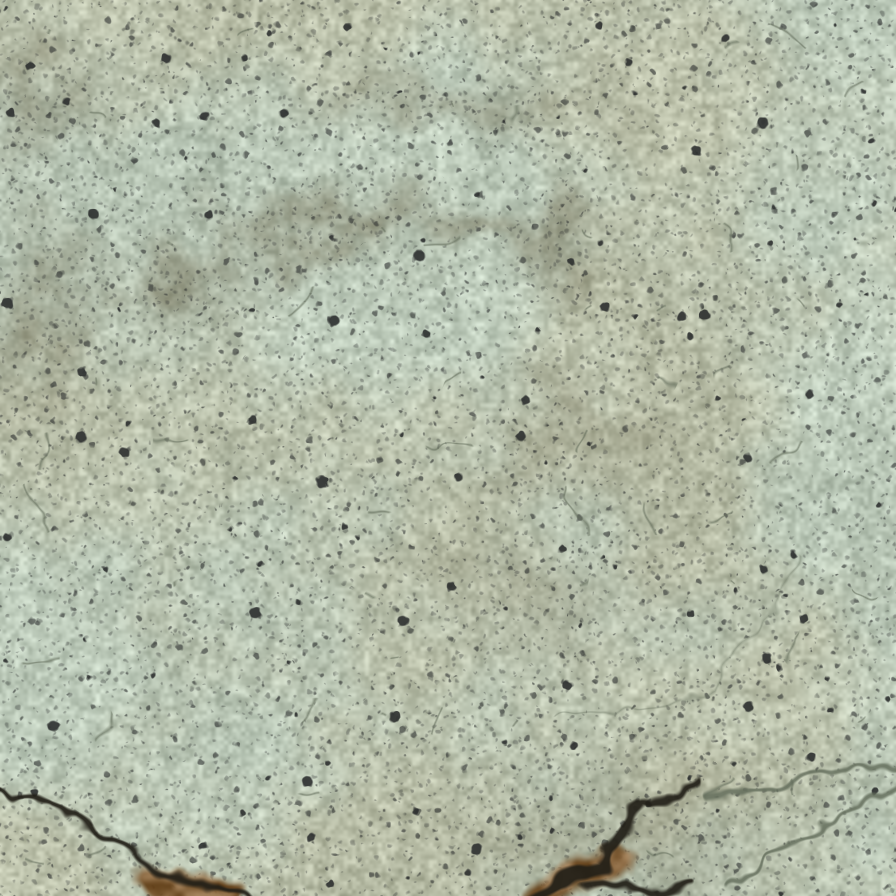
Give the GLSL for this texture, as a three.js fragment shader.

```glsl
// Weathered pale green-grey plaster: grainy noise, scattered dark pits, soft
// brown stains and hairlines, with rusty broken cracks along the lower edge.
// Layers of value noise, jittered cell specks and warped segment distances.
varying vec2 vUv;

const vec3 PLASTER = vec3(0.738, 0.793, 0.728);
const vec3 WARM_PLASTER = vec3(0.735, 0.755, 0.665);
const vec3 STAIN = vec3(0.43, 0.41, 0.31);
const vec3 PIT = vec3(0.17, 0.18, 0.18);
const vec3 CRACK = vec3(0.13, 0.12, 0.09);
const vec3 HAIRLINE = vec3(0.38, 0.42, 0.35);
const vec3 RUST = vec3(0.49, 0.34, 0.18);

float hash(vec2 p) {
  vec3 q = fract(vec3(p.xyx) * 0.1031);
  q += dot(q, q.yzx + 33.33);
  return fract((q.x + q.y) * q.z);
}

vec2 hash2(vec2 p) {
  return vec2(hash(p + 17.3), hash(p + 71.9));
}

float noise(vec2 p) {
  vec2 i = floor(p), f = fract(p);
  f = f * f * (3.0 - 2.0 * f);
  return mix(mix(hash(i), hash(i + vec2(1, 0)), f.x),
             mix(hash(i + vec2(0, 1)), hash(i + vec2(1, 1)), f.x), f.y);
}

float fbm(vec2 p) {
  float sum = 0.0, amp = 0.5;
  for (int i = 0; i < 4; i++) {
    sum += amp * noise(p);
    p = p * 2.03 + 19.7;
    amp *= 0.5;
  }
  return sum / 0.9375;
}

// Coverage of jittered round pits; radii are in canvas units.
float specks(vec2 p, float cells, float share, float rMin, float rMax, float seed) {
  vec2 id = floor(p * cells);
  float cover = 0.0;
  for (int y = -1; y <= 1; y++) {
    for (int x = -1; x <= 1; x++) {
      vec2 c = id + vec2(x, y);
      vec2 d = p - (c + hash2(c + seed)) / cells;
      float size = hash(c + seed + 5.1);
      float r = mix(rMin, rMax, size * size);
      float dot1 = 1.0 - smoothstep(r - 0.0013, r + 0.0013, length(d));
      cover = max(cover, dot1 * step(hash(c + seed + 9.7), share));
    }
  }
  return cover;
}

float segment(vec2 p, vec2 a, vec2 b) {
  vec2 ab = b - a;
  return length(p - a - ab * clamp(dot(p - a, ab) / dot(ab, ab), 0.0, 1.0));
}

float stroke(float d, float halfWidth, float soft) {
  return 1.0 - smoothstep(halfWidth - soft, halfWidth + soft, d);
}

// Short random hairlines, at most one per cell.
float hairlines(vec2 p, float cells, float share) {
  vec2 id = floor(p * cells), f = fract(p * cells);
  float angle = 6.283 * hash(id + 3.7);
  vec2 arm = 0.3 * vec2(cos(angle), sin(angle)) * hash(id + 8.2);
  vec2 mid = 0.4 + 0.2 * hash2(id);
  float d = segment(f, mid - arm, mid + arm + 0.01) / cells;
  return stroke(d, 0.0011, 0.0015) * step(hash(id + 41.0), share);
}

float blob(vec2 p, vec2 center, vec2 size) {
  vec2 q = (p - center) / size;
  return exp(-dot(q, q));
}

void main() {
  vec2 p = vUv;
  vec2 rough = vec2(noise(p * 70.0), noise(p * 70.0 + 31.0)) - 0.5;
  vec2 bend = vec2(noise(p * 22.0 + 7.0), noise(p * 22.0 + 53.0)) - 0.5;
  vec2 w = p + 0.022 * bend + 0.010 * rough;
  vec2 pitP = p + 0.003 * (vec2(noise(p * 230.0), noise(p * 230.0 + 9.0)) - 0.5);

  // Plaster: broad warm patches, fine grain and faint upright streaks
  vec3 color = mix(PLASTER, WARM_PLASTER, smoothstep(0.35, 0.75, fbm(p * 4.0 + 2.0)));
  float grain = 0.13 * (noise(p * 210.0) - 0.5) + 0.12 * (noise(p * 110.0 + 40.0) - 0.5);
  float streak = noise(p * vec2(130.0, 22.0)) - 0.5;
  color += grain + 0.04 * streak + 0.07 * (fbm(p * 9.0 + 60.0) - 0.5);

  // Brown stains, drawn out sideways and broken up by noise
  vec2 s = p + 0.07 * bend;
  float stain = 0.8 * blob(s, vec2(0.34, 0.74), vec2(0.09, 0.035));
  stain += 0.65 * blob(s, vec2(0.55, 0.755), vec2(0.13, 0.025));
  stain += 0.55 * blob(s, vec2(0.63, 0.715), vec2(0.04, 0.035));
  stain += 0.8 * blob(s, vec2(0.21, 0.68), vec2(0.07, 0.04));
  stain += 0.6 * blob(s, vec2(0.05, 0.64), vec2(0.05, 0.12));
  stain += 0.6 * blob(s, vec2(0.04, 0.90), vec2(0.05, 0.06));
  stain += 0.5 * blob(s, vec2(0.52, 0.89), vec2(0.14, 0.025));
  stain += 0.5 * blob(s, vec2(0.64, 0.51), vec2(0.09, 0.055));
  stain += 0.35 * blob(s, vec2(0.60, 0.33), vec2(0.12, 0.06));
  stain += 0.4 * blob(s, vec2(0.70, 0.06), vec2(0.15, 0.08));
  color = mix(color, STAIN, clamp(stain * (0.15 + 0.9 * fbm(p * 38.0)), 0.0, 0.75));

  // Pits, from fine pepper to sparse dark holes
  color = mix(color, PIT, 0.34 * specks(pitP, 130.0, 0.36 + 0.3 * stain, 0.0009, 0.0025, 1.0));
  color = mix(color, PIT, 0.60 * specks(pitP, 62.0, 0.38, 0.0010, 0.0036, 37.0));
  color = mix(color, PIT, 0.90 * specks(pitP, 22.0, 0.26, 0.0018, 0.0065, 83.0));
  color = mix(color, HAIRLINE, 0.6 * hairlines(w, 13.0, 0.35));

  // Faint long crack and greenish lines on the right
  float faint = min(segment(w, vec2(0.62, 0.20), vec2(0.80, 0.22)),
                    segment(w, vec2(0.80, 0.22), vec2(0.89, 0.37)));
  color = mix(color, HAIRLINE, 0.4 * stroke(faint, 0.0012, 0.002));
  float green = min(segment(w, vec2(0.79, 0.11), vec2(1.02, 0.15)),
                    segment(w, vec2(0.82, 0.02), vec2(1.02, 0.13)));
  color = mix(color, HAIRLINE, 0.8 * stroke(green, 0.0028, 0.0022));

  // Rusty breaks and dark cracks along the bottom
  float leftCrack = segment(w, vec2(-0.02, 0.13), vec2(0.15, 0.045));
  float leftTail = segment(w, vec2(0.15, 0.045), vec2(0.28, -0.01));
  float rightCrack = min(segment(w, vec2(0.57, -0.01), vec2(0.67, 0.03)),
                         segment(w, vec2(0.67, 0.03), vec2(0.71, 0.10)));
  float rightTail = min(segment(w, vec2(0.71, 0.10), vec2(0.78, 0.12)),
                        segment(w, vec2(0.66, 0.01), vec2(0.76, 0.015)));
  float rust = max(stroke(segment(w, vec2(0.17, 0.025), vec2(0.25, 0.0)), 0.014, 0.006),
                   stroke(segment(w, vec2(0.60, 0.0), vec2(0.69, 0.04)), 0.016, 0.007));
  color = mix(color, RUST + 0.3 * (noise(p * 90.0) - 0.5), 0.9 * rust);
  float dark = max(stroke(leftCrack, 0.0028, 0.002), stroke(leftTail, 0.0035, 0.003));
  dark = max(dark, stroke(rightCrack, 0.002 + 0.010 * noise(p * 45.0), 0.003));
  dark = max(dark, stroke(rightTail, 0.0035, 0.0025));
  color = mix(color, CRACK, 0.92 * dark);

  gl_FragColor = vec4(clamp(color, 0.0, 1.0), 1.0);
}
```
